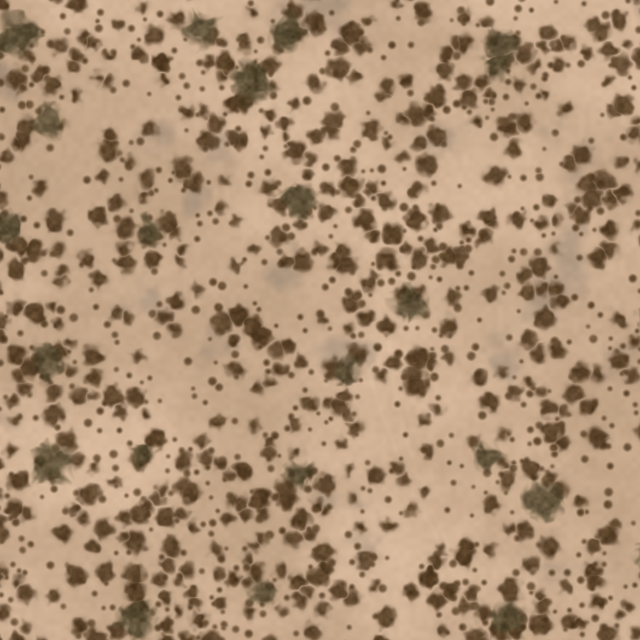
Reproduce this texture procedurally as a three.js fragment shader.

```glsl
varying vec2 vUv;

float hash(vec2 p) {
  vec3 q = fract(vec3(p.xyx) * 0.1031);
  q += dot(q, q.yzx + 33.33);
  return fract((q.x + q.y) * q.z);
}

vec2 hash2(vec2 p) {
  return vec2(hash(p + 17.3), hash(p + 71.9));
}

float noise(vec2 p) {
  vec2 i = floor(p);
  vec2 f = fract(p);
  f = f * f * (3.0 - 2.0 * f);
  float low = mix(hash(i), hash(i + vec2(1.0, 0.0)), f.x);
  float high = mix(hash(i + vec2(0.0, 1.0)), hash(i + 1.0), f.x);
  return mix(low, high, f.y);
}

float fbm(vec2 p) {
  float sum = 0.0;
  float weight = 0.5;
  for (int i = 0; i < 4; i++) {
    sum += weight * noise(p);
    p = p * 2.03 + 19.7;
    weight *= 0.5;
  }
  return sum / 0.9375;
}

// Displaces the plane so that round crowns become lobed
vec2 ragged(vec2 p, float scale, float amount) {
  vec2 q = p * scale;
  return p + amount * (vec2(noise(q), noise(q + 43.7)) - 0.5);
}

// Coverage by clumped, soft-edged crowns, one candidate per grid cell
float scatter(vec2 p, float cells, vec2 radii, float density, float blur, float seed) {
  vec2 home = floor(p * cells);
  float cover = 0.0;
  for (int y = -1; y <= 1; y++) {
    for (int x = -1; x <= 1; x++) {
      vec2 cell = home + vec2(float(x), float(y));
      vec2 key = cell + seed;
      vec2 center = (cell + hash2(key)) / cells;
      float clump = smoothstep(0.25, 0.75, noise(center * 11.0 + 5.0));
      float present = step(hash(key + 131.0), density * mix(0.55, 1.4, clump));
      float size = hash(key + 211.0);
      float radius = mix(radii.x, radii.y, size * size * 0.5 + size * 0.5);
      float d = length(p - center);
      float crown = 1.0 - smoothstep(radius - blur, radius + blur, d);
      cover = max(cover, present * crown * mix(0.86, 1.0, hash(key + 307.0)));
    }
  }
  return cover;
}

// Faint winding wheel track running up the plane
float track(vec2 p, float start, float lean, float width) {
  float path = start + lean * p.y + 0.03 * sin(p.y * 7.0 + start * 20.0);
  float offset = (p.x - path) / width;
  return exp(-offset * offset);
}

vec3 sandColor(vec2 p) {
  vec3 paleSand = vec3(0.85, 0.725, 0.61);
  vec3 tanSand = vec3(0.755, 0.635, 0.52);
  vec3 greySoil = vec3(0.60, 0.53, 0.46);
  float drift = fbm(p * vec2(5.0, 7.0) + 3.0);
  vec3 color = mix(paleSand, tanSand, smoothstep(0.2, 0.85, drift));
  float patches = smoothstep(0.66, 0.86, fbm(p * 9.0 + 61.0));
  color = mix(color, greySoil, 0.6 * patches);
  float tracks = track(p, 0.72, -0.27, 0.004) + track(p, 0.75, -0.27, 0.004);
  color += 0.018 * tracks * noise(p * 13.0);
  return color + 0.03 * (noise(p * 110.0) - 0.5);
}

void main() {
  vec2 p = vUv;
  vec2 shrubPlane = ragged(p, 100.0, 0.010);
  vec2 treePlane = ragged(ragged(p, 45.0, 0.016), 120.0, 0.012);

  // Three sizes of vegetation
  float sprouts = scatter(p, 47.0, vec2(0.0025, 0.0065), 0.36, 0.0035, 400.0);
  float shrubs = scatter(shrubPlane, 30.0, vec2(0.007, 0.0165), 0.58, 0.0055, 100.0);
  float trees = scatter(treePlane, 9.0, vec2(0.018, 0.031), 0.26, 0.009, 700.0);

  // Faint shade spreading around the shrubs
  float shade = scatter(shrubPlane, 30.0, vec2(0.011, 0.0205), 0.58, 0.008, 100.0);
  vec3 color = sandColor(p) * (1.0 - 0.10 * shade);

  // Mottled foliage
  float mottle = 0.6 * noise(p * 95.0 + 9.0) + 0.4 * noise(p * 190.0);
  vec3 brownLeaf = mix(vec3(0.26, 0.175, 0.085), vec3(0.43, 0.33, 0.22), mottle);
  vec3 greenLeaf = mix(vec3(0.22, 0.18, 0.10), vec3(0.43, 0.38, 0.27), mottle);
  color = mix(color, brownLeaf, 0.9 * sprouts);
  color = mix(color, brownLeaf, shrubs);
  color = mix(color, greenLeaf, 0.95 * trees);

  gl_FragColor = vec4(color, 1.0);
}
```
